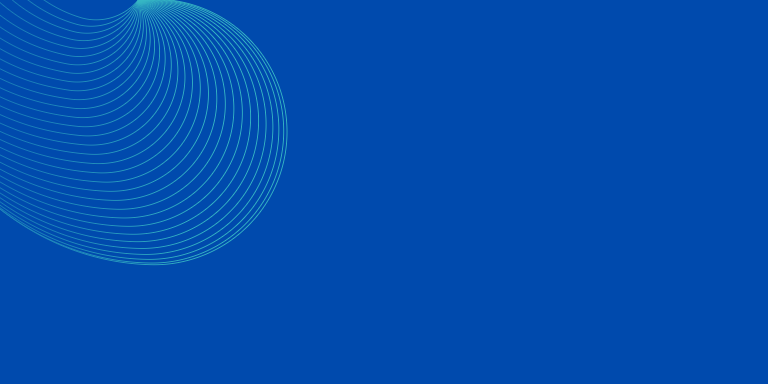
Reproduce this background procedurally as a WebGL 1 fragment shader.

```glsl
precision highp float;

uniform vec2 u_resolution;

const int LINE_COUNT = 32;
const vec2 FAN_ORIGIN = vec2(0.36, 1.0);
const vec3 DEEP_BLUE = vec3(0.0, 0.29, 0.68);
const vec3 AQUA = vec3(0.29, 0.88, 0.80);

// Angle at which a line leaves the fan, s = 0 outermost to 1 innermost
float startAngle(float s) {
  return -0.12 + 0.46 * s + 1.92 * s * s;
}

float lobeDiameter(float s) {
  return 0.26 + 0.432 * exp(-2.9 * pow(s, 1.6));
}

// Angle past the start where a lobe opens out towards the left
float flareAngle(float s) {
  return 1.64 - 0.25 * s - 0.8 * s * s;
}

// Approximate distance to a circular lobe with a flared tail, in polar form
float lobeDistance(float radius, float angle, float s) {
  float turn = angle - startAngle(s);
  float diameter = lobeDiameter(s);
  float flare = max(turn - flareAngle(s), 0.0);
  float curve = diameter * sin(turn) + 0.31 * flare * flare;
  float slope = diameter * cos(turn) + 0.62 * flare;
  return abs(radius - curve) * radius / length(vec2(radius, slope));
}

float stroke(float dist, float halfWidth, float pixel) {
  return clamp((halfWidth + 0.5 * pixel - dist) / pixel, 0.0, 1.0);
}

// Combined coverage of all the lines in the fan
float fanCoverage(vec2 offset, float halfWidth, float pixel) {
  float radius = max(length(offset), 0.0001);
  float angle = atan(offset.y, offset.x);
  float gaps = 1.0;
  for (int i = 0; i < LINE_COUNT; i++) {
    float s = float(i) / float(LINE_COUNT - 1);
    gaps *= 1.0 - 0.85 * stroke(lobeDistance(radius, angle, s), halfWidth, pixel);
  }
  return 1.0 - gaps;
}

void main() {
  float pixel = 1.0 / u_resolution.y;
  vec2 p = gl_FragCoord.xy * pixel;
  vec2 offset = vec2(p.x - FAN_ORIGIN.x, FAN_ORIGIN.y - p.y);

  // Lines fade towards the left edge
  float strength = mix(0.42, 0.88, smoothstep(0.0, 0.6, p.x));
  float lines = fanCoverage(offset, 0.0011, pixel) * strength;

  gl_FragColor = vec4(mix(DEEP_BLUE, AQUA, lines), 1.0);
}
```
